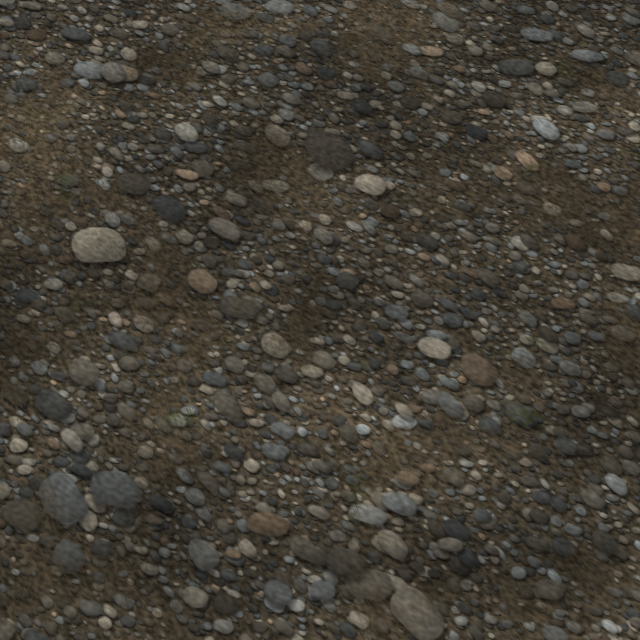
This texture is drawn by a WebGL 1 fragment shader. Its source:

```glsl
precision highp float;
uniform vec2 u_resolution;

#define FINEST_CELLS 58.0   // cells across for the smallest pebbles
#define LAYER_RATIO 0.63    // cell count ratio between pebble layers
#define PERSPECTIVE 0.28    // shrinking toward the top
#define TILT -0.55          // common direction of the long axes
#define SOFTNESS 0.0019     // edge blur in canvas units
#define SHADOW 0.42
#define GRASS_HIDE 0.66     // how much grass displaces pebbles
#define PATCHINESS 0.42     // broad changes of brightness

const vec3 SOIL_DARK = vec3(0.150, 0.136, 0.103);
const vec3 SOIL_LIGHT = vec3(0.325, 0.292, 0.240);
const vec3 STRAW = vec3(0.325, 0.275, 0.210);
const vec3 LEAF = vec3(0.210, 0.240, 0.110);
const vec3 COOL = vec3(0.96, 1.00, 0.99);
const vec3 WARM = vec3(1.06, 1.01, 0.90);
const vec3 OCHRE = vec3(1.20, 0.99, 0.78);

vec3 hash3(vec2 p) {
  vec3 q = fract(p.xyx * vec3(0.1031, 0.1030, 0.0973));
  q += dot(q, q.yxz + 33.33);
  return fract((q.xxy + q.yzz) * q.zyx);
}

// Turns a position into a frame whose x axis points at the angle
mat2 frameAt(float angle) {
  float c = cos(angle), s = sin(angle);
  return mat2(c, -s, s, c);
}

float corner(vec2 cell, vec2 offset) {
  return dot(hash3(cell).xy * 2.0 - 1.0, offset);
}

float gradientNoise(vec2 p) {
  vec2 i = floor(p), f = p - i;
  vec2 u = f * f * f * (f * (f * 6.0 - 15.0) + 10.0);
  vec2 e = vec2(1.0, 0.0);
  return mix(mix(corner(i, f), corner(i + e, f - e), u.x),
             mix(corner(i + e.yx, f - e.yx), corner(i + 1.0, f - 1.0), u.x), u.y);
}

// Share of dry grass at a ground position
float grassCover(vec2 q) {
  float n = gradientNoise(q * 4.3 + 7.0) + 0.5 * gradientNoise(q * 12.0);
  return smoothstep(-0.04, 0.38, n);
}

// Thin blades, most of them lying along the tilt, 0 to 1
float blades(vec2 q) {
  float lying = abs(gradientNoise(frameAt(TILT) * q * vec2(30.0, 115.0)));
  float leaning = abs(gradientNoise(frameAt(TILT - 0.6) * q * vec2(28.0, 120.0) + 40.0));
  return smoothstep(0.16, 0.0, min(lying, leaning));
}

vec3 stoneColor(vec3 h) {
  float tone = mix(0.21, 0.47, pow(h.x, 1.5));
  vec3 tint = mix(COOL, WARM, smoothstep(0.1, 0.7, h.y));
  return tone * mix(tint, OCHRE, smoothstep(0.88, 0.96, h.z) * 0.7);
}

// Paints one layer of tilted, rounded stones over the ground
vec3 addPebbles(vec3 col, vec2 q, float cells, float density, float seed, float blur, float grain) {
  vec2 g = q * cells;
  vec2 home = floor(g);
  float wobble = 0.26 * gradientNoise(g * 2.3 + seed);
  for (int y = -1; y <= 1; y++) {
    for (int x = -1; x <= 1; x++) {
      vec2 cell = home + vec2(float(x), float(y));
      vec3 h = hash3(cell + seed);
      vec3 k = hash3(cell + seed + 71.0);
      vec2 center = cell + 0.5 + (h.xy - 0.5) * 0.7;
      float keep = density * (1.0 - GRASS_HIDE * grassCover(center / cells));
      if (h.z < keep) {
        vec2 o = g - center;
        float size = mix(0.28, 0.56, k.x * k.x);
        vec2 radii = size * vec2(1.0, mix(0.44, 0.78, k.y));
        mat2 turn = frameAt(TILT + (k.z - 0.5) * 0.8);
        vec2 e = turn * o / radii;
        float r = pow(dot(pow(abs(e), vec2(2.3)), vec2(1.0)), 1.0 / 2.3) + wobble;
        float under = length(turn * (o + vec2(-0.03, 0.10)) / radii) + wobble;
        col *= 1.0 - SHADOW * smoothstep(1.3, 0.85, under);
        float mask = smoothstep(blur, -blur, (r - 1.0) * radii.y / cells);
        float light = 1.06 + 0.17 * clamp(o.y / radii.y, -1.0, 1.0) - 0.15 * r * r * r;
        vec3 stone = stoneColor(hash3(cell + seed + 153.0)) * light;
        col = mix(col, stone * (1.0 + 0.32 * grain), mask);
      }
    }
  }
  return col;
}

void main() {
  vec2 p = gl_FragCoord.xy / u_resolution;
  float shrink = 1.0 - PERSPECTIVE * p.y;
  vec2 q = vec2(p.x - 0.5, p.y) / shrink + 3.0;
  float blur = max(SOFTNESS, 0.9 / u_resolution.y) / shrink;

  // Soil with litter stretched along the tilt
  vec2 along = frameAt(TILT) * q;
  float grain = gradientNoise(along * vec2(85.0, 140.0))
              + 0.6 * gradientNoise(along * vec2(35.0, 62.0) + 9.0);
  float strand = blades(q);
  float cover = grassCover(q);
  vec3 col = mix(SOIL_DARK, SOIL_LIGHT, clamp(0.46 + 1.0 * grain + 0.2 * strand, 0.0, 1.0));

  // Pebbles from small to large
  float cells = FINEST_CELLS;
  for (int i = 0; i < 5; i++) {
    float level = float(i) / 4.0;
    col = addPebbles(col, q, cells, mix(0.95, 0.17, level), 37.0 * float(i), blur, grain);
    cells *= LAYER_RATIO;
  }

  // Dry grass and a few green tufts on top
  float tuft = smoothstep(0.32, 0.50, gradientNoise(q * 9.0 + 21.0));
  vec3 grass = mix(STRAW, LEAF, tuft * 0.8) * (0.9 + 0.5 * grain);
  col = mix(col, SOIL_DARK * 1.3, cover * 0.26);
  col = mix(col, grass, strand * (0.12 + 0.42 * max(cover, tuft)));

  // Broad light and dark patches
  float patches = gradientNoise(q * 3.1 + 13.0) + 0.7 * gradientNoise(q * 7.5 + 31.0);
  gl_FragColor = vec4(col * (1.0 + PATCHINESS * patches), 1.0);
}
```
